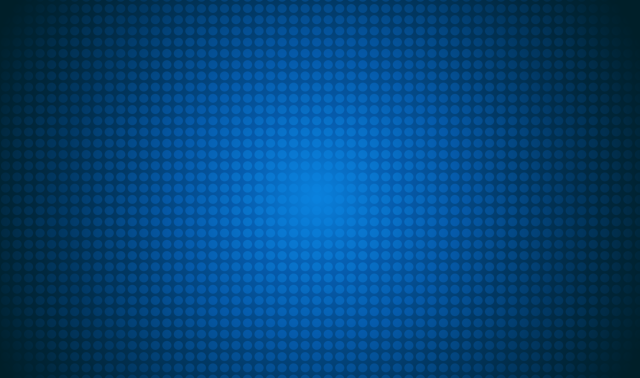
Reproduce this background procedurally as a WebGL 1 fragment shader.

```glsl
precision highp float;

uniform vec2 u_resolution;

// Lengths are fractions of the canvas height
const vec2 GLOW_CENTER = vec2(0.4948, 0.48);   // fraction of the canvas
const vec2 GRID_ANCHOR = vec2(0.4948, 0.4725); // centre of one dot
const vec2 DOT_SPACING = vec2(0.03049, 0.02971);
const vec2 DOT_RADIUS = vec2(0.0121, 0.0117);
const float DOT_CONTRAST = 0.075; // radial shift between dots and gaps

const vec3 CORE_BLUE = vec3(0.04, 0.51, 0.87);
const vec3 BRIGHT_BLUE = vec3(0.02, 0.355, 0.67);
const vec3 DEEP_BLUE = vec3(0.005, 0.22, 0.39);
const vec3 DARK_TEAL = vec3(0.0, 0.12, 0.16);
const float BRIGHT_AT = 0.297;
const float DEEP_AT = 0.60;
const float DARK_AT = 0.95;

float ramp(float from, float to, float x) {
  return clamp((x - from) / (to - from), 0.0, 1.0);
}

vec3 glowColor(float radius) {
  vec3 color = mix(CORE_BLUE, BRIGHT_BLUE, ramp(0.0, BRIGHT_AT, radius));
  color = mix(color, DEEP_BLUE, ramp(BRIGHT_AT, DEEP_AT, radius));
  return mix(color, DARK_TEAL, ramp(DEEP_AT, DARK_AT, radius));
}

// Coverage of a regular grid of slightly flattened dots
float dotMask(vec2 p, float pixel) {
  vec2 cell = (fract(p / DOT_SPACING + 0.5) - 0.5) * DOT_SPACING;
  float dist = (length(cell / DOT_RADIUS) - 1.0) * DOT_RADIUS.y;
  return 1.0 - smoothstep(-0.75 * pixel, 0.75 * pixel, dist);
}

void main() {
  float pixel = 1.0 / u_resolution.y;
  vec2 canvas = vec2(u_resolution.x * pixel, 1.0);
  vec2 p = gl_FragCoord.xy * pixel;
  float radius = length(p - GLOW_CENTER * canvas);

  // Dots melt into the glow at the core and into the dark corners
  float visibility = smoothstep(-0.05, 0.22, radius)
                   * (1.0 - smoothstep(0.72, 0.98, radius));
  float dots = dotMask(p - GRID_ANCHOR * canvas, pixel);
  float shift = DOT_CONTRAST * visibility;

  vec3 gapColor = glowColor(radius + shift);
  vec3 dotColor = glowColor(radius - shift);
  gl_FragColor = vec4(mix(gapColor, dotColor, dots), 1.0);
}
```
